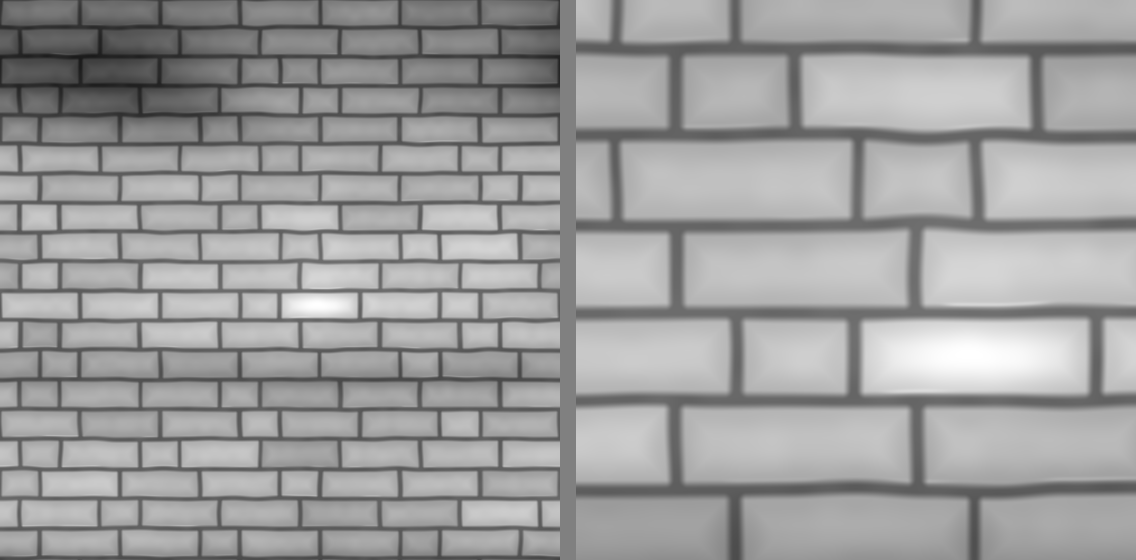
Left: the whole. Right: its middle third, enlarged.
Give the GLSL for this texture, as a Shadertoy shader.

```glsl
const float COURSES = 19.0;
const float HALVES = 14.0;            // half-brick units across
const float JOINT = 0.0038;           // half the mortar width
const float SOFTNESS = 0.0030;

// Start of each course from the top, in quarter bricks
const int SHIFT[19] = int[](0, 1, 0, 1, 2, 1, 2, 3, 2, 1, 0, 1, 2, 3, 0, 3, 2, 1, 2);

float hash(vec2 p) {
    vec3 q = fract(vec3(p.xyx) * 0.1031);
    q += dot(q, q.yzx + 33.33);
    return fract((q.x + q.y) * q.z);
}

float noise(vec2 p, float period) {
    vec2 cell = floor(p), f = fract(p);
    f = f * f * (3.0 - 2.0 * f);
    vec2 a = mod(cell, period), b = mod(cell + 1.0, period);
    return mix(mix(hash(a), hash(vec2(b.x, a.y)), f.x),
               mix(hash(vec2(a.x, b.y)), hash(b), f.x), f.y);
}

// Soft elliptical spot that wraps sideways
float spot(vec2 uv, vec2 center, vec2 size) {
    vec2 d = uv - center;
    d.x -= round(d.x);
    d /= size;
    return exp(-dot(d, d));
}

// Broad light and stains over the wall
float wallLight(vec2 uv) {
    float light = 0.64;
    light += 0.11 * spot(uv, vec2(0.56, 0.50), vec2(0.50, 0.12));
    light += 0.05 * spot(uv, vec2(0.08, 0.12), vec2(0.30, 0.07));
    light -= 0.16 * smoothstep(0.68, 1.0, uv.y);
    light -= 0.30 * spot(uv, vec2(0.15, 0.87), vec2(0.25, 0.10));
    light -= 0.11 * spot(uv, vec2(0.33, 0.79), vec2(0.13, 0.06));
    light -= 0.13 * spot(uv, vec2(0.70, 0.335), vec2(0.50, 0.035));
    light -= 0.08 * smoothstep(0.05, 0.0, uv.y);
    return light + 0.05 * (noise(uv * 9.0, 9.0) - 0.5);
}

// Left edge, width and index of the brick holding x, in half-brick units
vec3 findBrick(float x, float row) {
    bool mixedCourse = row > 0.5 && hash(vec2(row, 7.0)) < 0.85;
    int firstHalf = int(4.0 * hash(vec2(row, 21.0)));
    int secondHalf = 4 + int(4.0 * hash(vec2(row, 43.0)));
    float start = 0.0;
    for (int i = 0; i < 8; i++) {
        bool isHalf = mixedCourse && (i == firstHalf || i == secondHalf);
        float width = isHalf ? 1.0 : 2.0;
        if (x < start + width) return vec3(start, width, float(i));
        start += width;
    }
    return vec3(HALVES - 1.0, 1.0, 7.0);
}

float roundedBox(vec2 p, vec2 halfSize, float radius) {
    vec2 q = abs(p) - halfSize + radius;
    return length(max(q, 0.0)) + min(max(q.x, q.y), 0.0) - radius;
}

void mainImage(out vec4 fragColor, in vec2 fragCoord) {
    vec2 uv = fragCoord / iResolution.xy;

    // Slightly uneven laying
    vec2 wobble = vec2(noise(uv * 24.0, 24.0), noise(uv * 24.0 + 11.0, 24.0)) - 0.5;
    vec2 p = uv + 0.0032 * wobble;
    float down = 1.0 - p.y;
    down += 0.003 + 0.004 * sin(3.14159 * down);

    // Course and brick
    float course = down * COURSES;
    float row = mod(floor(course), COURSES);
    float x = mod(p.x * HALVES - 0.5 * float(SHIFT[int(row)]), HALVES);
    vec3 brick = findBrick(x, row);
    vec2 id = vec2(brick.z, row);
    vec2 local = vec2((x - brick.x - 0.5 * brick.y) / HALVES,
                      (0.5 - fract(course)) / COURSES);
    vec2 halfSize = vec2(0.5 * brick.y / HALVES, 0.5 / COURSES) - JOINT;
    halfSize.x += 0.0014 * (hash(id + 31.0) - 0.5);
    float d = roundedBox(local, halfSize, 0.003);

    // Face tone: pillowed, with a random shade per brick
    float light = wallLight(uv);
    float shade = hash(id + 5.0) + hash(id + 17.0) - 1.0;
    float grain = noise(uv * 60.0, 60.0) - 0.5;
    float face = light + 0.10 * shade * light;
    face += 0.07 * smoothstep(0.0, 0.020, -d) - 0.01;
    face += 0.18 * spot(uv, vec2(0.57, 0.453), vec2(0.065, 0.022));
    face += 0.025 * grain * smoothstep(0.0, 0.01, -d);

    // Broken highlight on the lower edge
    float lip = exp(-pow((local.y + halfSize.y - 0.0012) / 0.0014, 2.0));
    float worn = smoothstep(0.45, 0.8, noise(uv * vec2(30.0, 38.0), 38.0));
    face += 0.13 * lip * worn * hash(id + 61.0);

    // Mortar, darkest in the middle of the joint
    float mortar = light * 0.60 - 0.03 + 0.04 * grain;
    float soft = max(SOFTNESS, 1.0 / iResolution.y);
    float coverage = smoothstep(soft, -soft, d);
    fragColor = vec4(vec3(clamp(mix(mortar, face, coverage), 0.0, 1.0)), 1.0);
}
```
